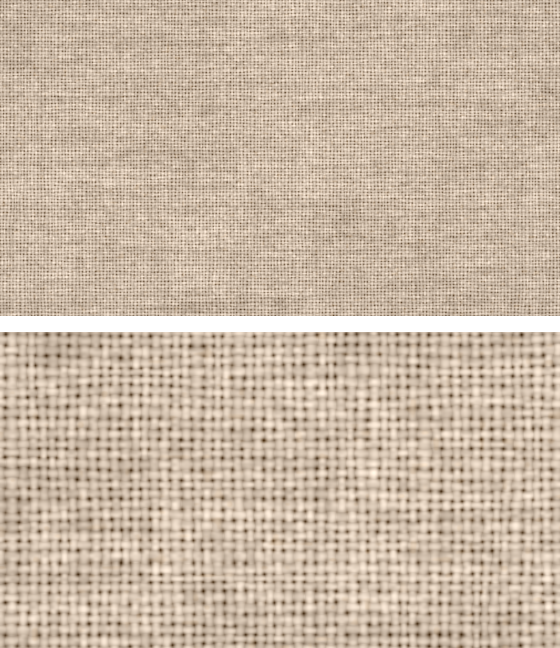
Top: the whole. Bottom: its middle third, enlarged.
Give the GLSL for this texture, as a Shadertoy shader.

```glsl
// Natural linen: a plain weave of uneven warp and weft yarns, seen flat on.
// Cosine yarn profiles alternate over and under, with a small dark gap at
// each corner; stretched value noise adds slubs, wavering and fibres.

const float PI = 3.14159265;
const float THREADS = 92.0;   // yarns per canvas height
const int SAMPLES = 3;        // antialiasing grid per side

const vec3 LINEN = vec3(0.774, 0.706, 0.634);
const vec3 GAP_TINT = vec3(0.94, 1.0, 1.06);
const vec3 FLECK_TINT = vec3(0.02, 0.035, 0.055);

float hash(vec2 p) {
    return fract(sin(dot(p, vec2(12.9898, 78.233))) * 43758.5453);
}

float noise(vec2 p) {
    vec2 cell = floor(p);
    vec2 f = fract(p);
    vec2 w = f * f * (3.0 - 2.0 * f);
    float low = mix(hash(cell), hash(cell + vec2(1.0, 0.0)), w.x);
    float high = mix(hash(cell + vec2(0.0, 1.0)), hash(cell + vec2(1.0, 1.0)), w.x);
    return mix(low, high, w.y);
}

// Noise centred on zero
float variation(vec2 p, vec2 scale, float seed) {
    return noise(p * scale + seed) - 0.5;
}

// Yarns drift sideways along their length
vec2 waver(vec2 p, float amount) {
    float dx = variation(p, vec2(0.55, 0.12), 17.0);
    float dy = variation(p, vec2(0.09, 0.55), 41.0);
    return p + amount * vec2(dx, dy);
}

// Cosine cross-section of both yarns inside one crossing
vec2 yarnProfile(vec2 p) {
    return cos(PI * (fract(p) - 0.5));
}

// Height of the upper yarn: 0 in the gaps, 1 on top of a crossing
float weaveHeight(vec2 p) {
    vec2 cell = floor(p);
    vec2 profile = yarnProfile(p);
    float side = 1.0 - 2.0 * mod(cell.x + cell.y, 2.0);
    float weft = 0.5 * profile.y * (1.0 + side * profile.x);
    float warp = 0.5 * profile.x * (1.0 - side * profile.y);
    return max(weft, warp);
}

// Dark gap where four crossings meet, each with its own depth
float gapDepth(vec2 p) {
    vec2 opening = 1.0 - yarnProfile(p);
    float depth = 0.35 + 1.3 * hash(floor(p + 0.5) + 23.0);
    return depth * opening.x * opening.y;
}

// Streaks from thick and thin yarns, plus soft unevenness of the cloth
float yarnTone(vec2 p) {
    float weftStreak = 0.07 * variation(p, vec2(0.05, 0.8), 5.0);
    float slub = 0.06 * variation(p, vec2(0.22, 1.0), 97.0);
    float warpStreak = 0.04 * variation(p, vec2(0.8, 0.05), 63.0);
    float cloud = 0.03 * variation(p, vec2(0.035, 0.08), 29.0);
    return weftStreak + slub + warpStreak + cloud;
}

vec3 linen(vec2 p) {
    vec2 q = waver(p, 0.5);
    float height = weaveHeight(q);
    float crossing = hash(floor(q) + 7.0);

    // Rounded relief, brighter on some crossings
    float tone = 0.17 * (height - 0.54) + 0.044;
    tone += 0.08 * (crossing - 0.5) * height;

    // Yarn colour and fibre grain
    tone += yarnTone(p);
    tone += 0.13 * variation(p, vec2(1.6, 2.6), 83.0);

    // Sparse warm flecks of straw
    float fleck = smoothstep(0.8, 0.97, noise(p * vec2(0.9, 1.3) + 131.0));
    return LINEN + tone - 0.32 * gapDepth(q) * GAP_TINT - fleck * FLECK_TINT;
}

void mainImage(out vec4 fragColor, in vec2 fragCoord) {
    vec3 color = vec3(0.0);
    for (int y = 0; y < SAMPLES; y++) {
        for (int x = 0; x < SAMPLES; x++) {
            vec2 offset = (vec2(x, y) + 0.5) / float(SAMPLES) - 0.5;
            vec2 uv = (fragCoord + offset) / iResolution.y;
            color += linen(uv * THREADS);
        }
    }
    color /= float(SAMPLES * SAMPLES);

    // Slight fall-off of light towards the edges
    vec2 centred = fragCoord / iResolution.xy - 0.5;
    color *= 1.01 - 0.06 * dot(centred, centred);
    fragColor = vec4(clamp(color, 0.0, 1.0), 1.0);
}
```
